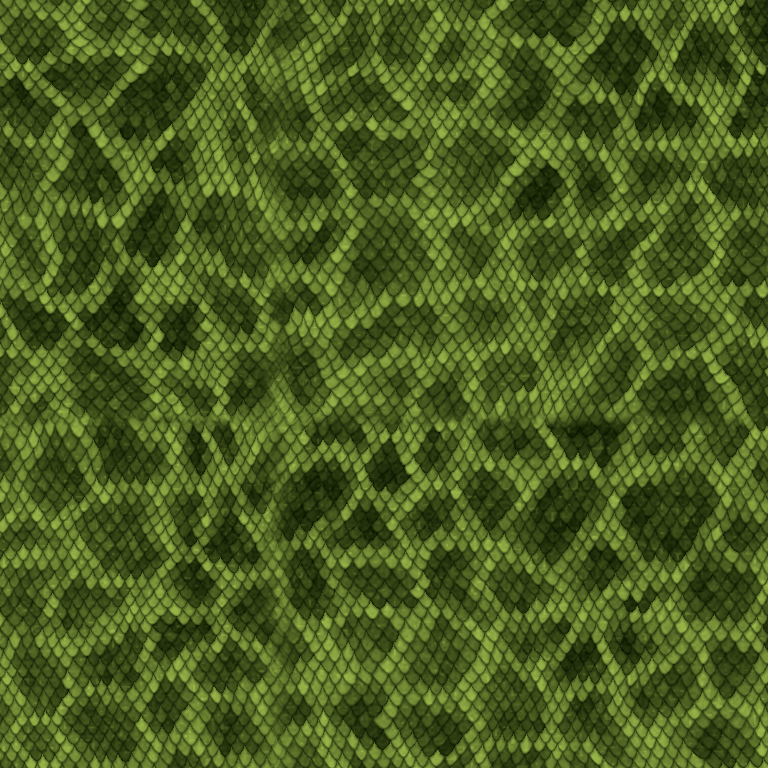
This texture is drawn by a WebGL 2 fragment shader. Its source:

```glsl
#version 300 es
precision highp float;

uniform vec2 u_resolution;
out vec4 fragColor;

const vec2 SCALE_COUNT = vec2(56.0, 77.0);   // scales across, rows up
const float TIP_DEPTH = 0.78;                // height of the rounded tip, in rows
const float BLOTCH_COUNT = 11.0;             // dark blotches across
const float BLOTCH_TONE = 0.25;
const float WEB_TONE = 0.98;
const float SCALE_VARIATION = 0.34;
const float GRAIN = 0.20;
const float GLINT = 0.22;
const vec2 SEAM = vec2(0.36, 0.453);
const vec2 SEAM_WIDTH = vec2(0.03, 0.014);
const vec2 SHEET_SHIFT = vec2(3.37, 1.71);
const vec3 DARK_GREEN = vec3(0.09, 0.14, 0.02);
const vec3 LIGHT_GREEN = vec3(0.49, 0.59, 0.23);

float hash(vec2 p) {
    return fract(sin(dot(p, vec2(127.1, 311.7))) * 43758.5453);
}

vec2 hash2(vec2 p) {
    return vec2(hash(p), hash(p + vec2(37.3, 17.9)));
}

float noise(vec2 p) {
    vec2 cell = floor(p);
    vec2 f = fract(p);
    f = f * f * (3.0 - 2.0 * f);
    float low = mix(hash(cell), hash(cell + vec2(1.0, 0.0)), f.x);
    float high = mix(hash(cell + vec2(0.0, 1.0)), hash(cell + 1.0), f.x);
    return mix(low, high, f.y);
}

vec2 noise2(vec2 p) {
    return vec2(noise(p), noise(p + vec2(53.7, 91.3))) - 0.5;
}

// Gap between the two nearest blotch centres: zero on the web
float webDistance(vec2 p) {
    vec2 cell = floor(p);
    float nearest = 8.0;
    float second = 8.0;
    for (int y = -1; y <= 1; y++) {
        for (int x = -1; x <= 1; x++) {
            vec2 neighbour = cell + vec2(x, y);
            float d = distance(p, neighbour + 0.1 + 0.8 * hash2(neighbour));
            second = min(second, max(nearest, d));
            nearest = min(nearest, d);
        }
    }
    return second - nearest;
}

float stagger(float row) {
    return 0.5 * mod(row, 2.0);
}

// Height above the rounded lower rim of a row, corrected for its slope
float rimDistance(vec2 q, float row) {
    float x = fract(q.x - stagger(row)) - 0.5;
    float slope = 8.0 * TIP_DEPTH * x * SCALE_COUNT.x / SCALE_COUNT.y;
    return (q.y - row - 4.0 * TIP_DEPTH * x * x) / sqrt(1.0 + slope * slope);
}

// Tone of one whole scale, sampled at its centre
float scaleTone(vec2 id) {
    vec2 centre = (id + vec2(0.5 + stagger(id.y), 0.8)) / SCALE_COUNT;
    vec2 bent = centre * BLOTCH_COUNT + 0.5 * noise2(centre * 18.0);
    float blotch = smoothstep(0.04, 0.42, webDistance(bent));
    blotch *= 0.65 + 0.5 * noise(centre * 7.0);
    float variation = (hash(id + 5.3) - 0.5) * SCALE_VARIATION;
    return mix(WEB_TONE, BLOTCH_TONE, blotch) + variation;
}

float skinTone(vec2 p) {
    vec2 q = p * SCALE_COUNT;
    q += 2.4 * noise2(p * 5.0) + 0.55 * noise2(p * 26.0);

    // Upper rows overlap lower ones
    float row = floor(q.y);
    if (rimDistance(q, row) < 0.0) row -= 1.0;
    float column = floor(q.x - stagger(row));
    float x = fract(q.x - stagger(row)) - 0.5;
    float rim = rimDistance(q, row);
    float cover = -rimDistance(q, row + 1.0);

    // Dark creases and a domed body
    float crease = smoothstep(-0.06, 0.26, rim) * smoothstep(-0.18, 0.30, cover);
    crease *= smoothstep(-0.05, 0.12, 0.5 - abs(x));
    float dome = 1.08 - 1.1 * x * x - 0.12 * x;
    float tone = scaleTone(vec2(column, row)) * dome;
    tone = mix(tone * 0.38 - 0.10, tone, crease);

    // Fine grain and small glints
    tone += GRAIN * (noise(p * 270.0) - 0.5);
    tone += GLINT * crease * smoothstep(0.76, 0.95, noise(p * 190.0 + 40.0));
    return tone;
}

void main() {
    vec2 p = gl_FragCoord.xy / min(u_resolution.x, u_resolution.y);

    // Two sheets of skin fade into each other at soft seams
    vec2 side = smoothstep(SEAM - SEAM_WIDTH, SEAM + SEAM_WIDTH, p);
    float sheet = mix(side.x, 1.0 - side.x, side.y);
    float tone = mix(skinTone(p), skinTone(p + SHEET_SHIFT), sheet);

    vec3 colour = mix(DARK_GREEN, LIGHT_GREEN, clamp(tone, -0.22, 1.25));
    fragColor = vec4(max(colour, 0.0), 1.0);
}
```
